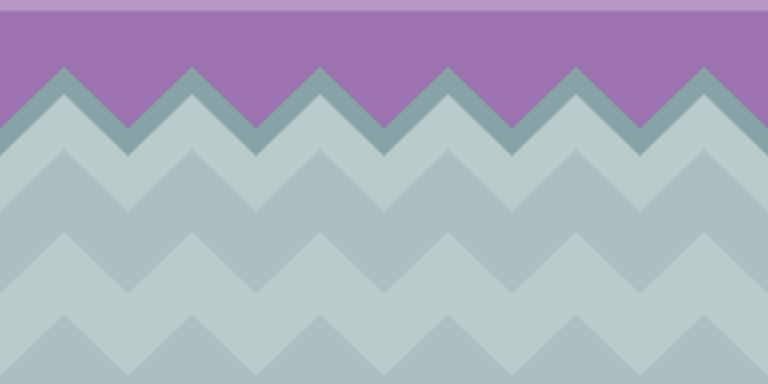
Reproduce this pattern procedurally as a WebGL 2 fragment shader.

```glsl
#version 300 es
precision highp float;
// Zigzag border: a purple field with a pale top strip meets a teal chevron
// outline, above soft grey-green chevron stripes. A triangle wave shifts the
// depth below the top edge, so every band is a threshold on that depth.

#define REPEATS 6.0          // zigzag teeth across the canvas
#define TOOTH_HEIGHT 0.1615  // all lengths are fractions of canvas height
#define STRIP_HEIGHT 0.0286
#define OUTLINE_TOP 0.1735   // depth of the outline at a peak
#define OUTLINE_WIDTH 0.0716
#define STRIPE_PERIOD 0.4297 // one light and one dark stripe
#define STRIPE_CENTER 0.4960 // middle of the first dark stripe at a peak
#define SOFTNESS 0.0055

uniform vec2 u_resolution;
out vec4 fragColor;

const vec3 PALE_PURPLE = vec3(0.710, 0.595, 0.765);
const vec3 PURPLE      = vec3(0.612, 0.450, 0.682);
const vec3 TEAL        = vec3(0.525, 0.640, 0.650);
const vec3 LIGHT_STRIPE = vec3(0.731, 0.796, 0.796);
const vec3 DARK_STRIPE  = vec3(0.671, 0.745, 0.757);

// Smooth step from 0 to 1 where the signed distance changes sign
float edge(float dist) {
    float blur = max(SOFTNESS, 0.75 / u_resolution.y);
    return smoothstep(-blur, blur, dist);
}

void main() {
    vec2 uv = gl_FragCoord.xy / u_resolution;
    float depth = 1.0 - uv.y;

    // Triangle wave: 0 at peaks, 1 at valleys
    float wave = abs(2.0 * fract(uv.x * REPEATS) - 1.0);
    float zigzag = depth - TOOTH_HEIGHT * wave;

    // Scale vertical distance to distance across the slanted edge
    float slope = 2.0 * REPEATS * TOOTH_HEIGHT * u_resolution.y / u_resolution.x;
    float across = inversesqrt(1.0 + slope * slope);

    // Alternating chevron stripes
    float phase = fract((zigzag - STRIPE_CENTER) / STRIPE_PERIOD + 0.5) - 0.5;
    float stripe = (0.25 - abs(phase)) * STRIPE_PERIOD;
    vec3 stripes = mix(LIGHT_STRIPE, DARK_STRIPE, edge(stripe * across));

    // Layers from top to bottom
    vec3 color = mix(PALE_PURPLE, PURPLE, edge(depth - STRIP_HEIGHT));
    float outline = zigzag - OUTLINE_TOP;
    color = mix(color, TEAL, edge(outline * across));
    color = mix(color, stripes, edge((outline - OUTLINE_WIDTH) * across));

    fragColor = vec4(color, 1.0);
}
```
